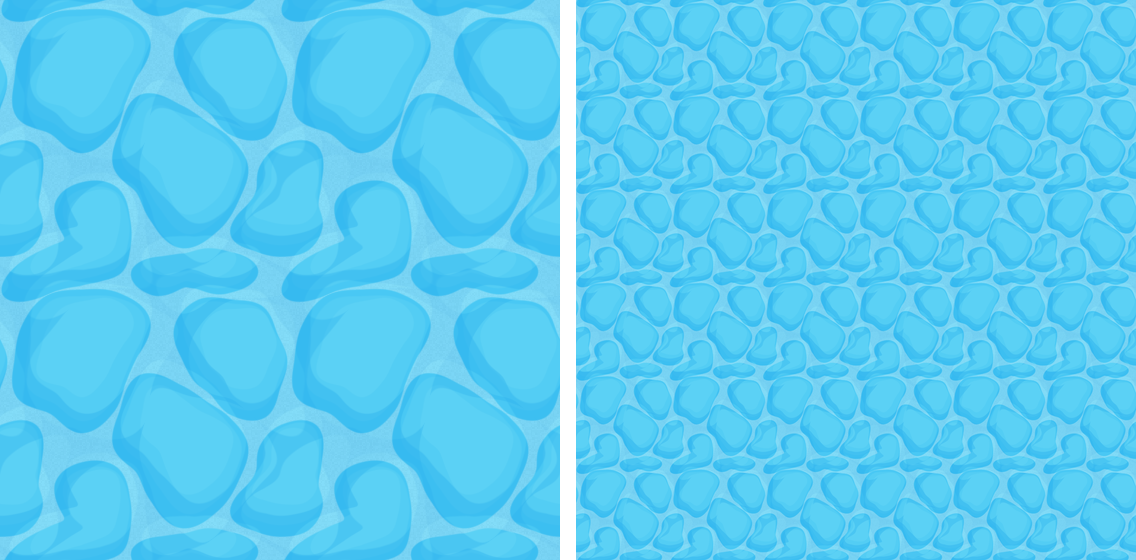
Left, the tile; right, the same tile 3 across and 3 down.
Write a Shadertoy shader that draws this texture.

```glsl
// Stylised pool water: rounded blue cells between pale ripples, two by two tiles.
const float TAU = 6.2831853;
const float REPEATS = 2.0;

const vec3 RIPPLE       = vec3(0.505, 0.855, 0.965);
const vec3 RIPPLE_SHADE = vec3(0.420, 0.785, 0.935);
const vec3 RIM          = vec3(0.285, 0.785, 0.955);
const vec3 WATER        = vec3(0.325, 0.802, 0.955);
const vec3 SHALLOW      = vec3(0.358, 0.820, 0.960);
const vec3 DEEP         = vec3(0.170, 0.695, 0.930);

float hash(vec2 p) {
    vec3 q = fract(p.xyx * vec3(0.1031, 0.1030, 0.0973));
    q += dot(q, q.yzx + 33.33);
    return fract((q.x + q.y) * q.z);
}

// Gentle wobble with a period of one tile
vec2 wobble(vec2 p, float phase, float amount) {
    vec2 a = TAU * p.yx;
    return p + amount * (sin(a * 2.0 + phase)
                       + 0.5 * sin(a.yx * 3.0 + a + phase * 1.7));
}

// Distance to a closed curve through twelve evenly spaced radii.
// Level scales the curve about its centre.
float cell(vec2 p, float level, vec2 centre, float radii[12]) {
    vec2 q = fract(p - centre + 0.5) - 0.5;
    float t = mod(atan(q.y, q.x + 1e-6) / TAU * 12.0 + 12.0, 12.0);
    int i = int(t);
    float f = fract(t);
    float a = radii[(i + 11) % 12], b = radii[i % 12];
    float c = radii[(i + 1) % 12], d = radii[(i + 2) % 12];

    // Catmull-Rom radius and its slope along the angle
    float k1 = 0.5 * (c - a);
    float k2 = a - 2.5 * b + 2.0 * c - 0.5 * d;
    float k3 = 0.5 * (d - a) + 1.5 * (b - c);
    float r = b + f * (k1 + f * (k2 + f * k3));
    float slope = (k1 + f * (2.0 * k2 + 3.0 * f * k3)) * 12.0 / TAU;
    return (length(q) - level * r) / length(vec2(1.0, slope / r));
}

// Union of the six cells of a tile
float cells(vec2 p, float level) {
    float d = cell(p, level, vec2(0.292, 0.281), float[12](
        0.195, 0.18, 0.224, 0.266, 0.227, 0.27, 0.24, 0.245, 0.258, 0.247, 0.27, 0.281));
    d = min(d, cell(p, level, vec2(0.828, 0.286), float[12](
        0.198, 0.2, 0.237, 0.198, 0.146, 0.154, 0.177, 0.237, 0.247, 0.216, 0.221, 0.188)));
    d = min(d, cell(p, level, vec2(0.646, 0.594), float[12](
        0.24, 0.24, 0.266, 0.292, 0.221, 0.185, 0.242, 0.253, 0.294, 0.219, 0.185, 0.203)));
    d = min(d, cell(p, level, vec2(0.010, 0.729), float[12](
        0.128, 0.164, 0.188, 0.188, 0.195, 0.216, 0.125, 0.109, 0.161, 0.214, 0.242, 0.161)));
    d = min(d, cell(p, level, vec2(0.292, 0.885), float[12](
        0.174, 0.169, 0.138, 0.135, 0.177, 0.328, 0.125, 0.073, 0.188, 0.234, 0.25, 0.2)));
    return min(d, cell(p, level, vec2(0.682, 0.969), float[12](
        0.24, 0.156, 0.08, 0.06, 0.073, 0.167, 0.213, 0.11, 0.073, 0.07, 0.094, 0.146)));
}

float inside(float d, float soft) {
    return 1.0 - smoothstep(-soft, soft, d);
}

void mainImage(out vec4 fragColor, in vec2 fragCoord) {
    vec2 uv = fragCoord / iResolution.xy;
    vec2 p = REPEATS * vec2(uv.x, 1.0 - uv.y);
    float soft = REPEATS / min(iResolution.x, iResolution.y);

    // Cell bodies and their lighter inner steps
    float body = inside(cells(p, 1.0), soft);
    float middle = inside(cells(wobble(p - vec2(0.01, -0.015), 1.0, 0.006), 0.88), soft);
    float shallow = inside(cells(wobble(p - vec2(0.015, -0.04), 2.3, 0.012), 0.67), soft);

    // Shadows of the ripples, displaced and bent
    float wide = 1.0 - inside(cells(wobble(p - vec2(0.025, -0.06), 0.6, 0.014), 0.93), soft);
    float thin = 1.0 - inside(cells(wobble(p - vec2(0.08, 0.035), 4.1, 0.022), 1.04), soft);
    float shade = 1.0 - (1.0 - 0.42 * wide) * (1.0 - 0.36 * thin);

    vec3 water = mix(RIM, WATER, middle);
    water = mix(water, SHALLOW, shallow);
    water = mix(water, DEEP, shade);

    // Ripples carry a faint grain
    float grain = hash(floor(fract(p) * 192.0)) - 0.5;
    vec3 ripple = mix(RIPPLE, RIPPLE_SHADE, shade) + 0.022 * grain;

    fragColor = vec4(mix(ripple, water, body), 1.0);
}
```
